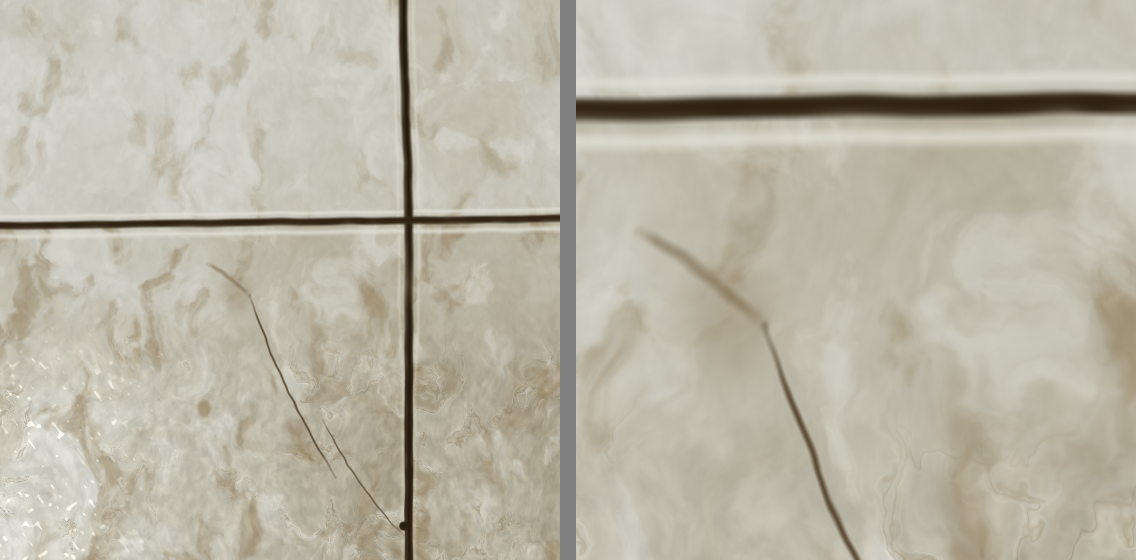
Left, the full canvas; right, a detail of the centre.
A three.js fragment shader for this texture:

```glsl
varying vec2 vUv;

float hash(vec2 p) {
  vec3 q = fract(vec3(p.xyx) * 0.1031);
  q += dot(q, q.yzx + 33.33);
  return fract((q.x + q.y) * q.z);
}

float noise(vec2 p) {
  vec2 i = floor(p), f = fract(p);
  f = f * f * (3.0 - 2.0 * f);
  return mix(mix(hash(i), hash(i + vec2(1.0, 0.0)), f.x),
             mix(hash(i + vec2(0.0, 1.0)), hash(i + 1.0), f.x), f.y);
}

float fbm(vec2 p) {
  float sum = 0.0, amp = 0.5;
  for (int i = 0; i < 5; i++) {
    sum += amp * noise(p);
    p = mat2(1.6, 1.2, -1.2, 1.6) * p + 7.3;
    amp *= 0.5;
  }
  return sum;
}

// Soft band of half width w around zero
float band(float d, float w, float blur) {
  return 1.0 - smoothstep(w - blur, w + blur, abs(d));
}

// Bowed hairline from a to b, tapering at both ends
float crack(vec2 p, vec2 a, vec2 b, float bow, float w) {
  vec2 dir = b - a;
  float h = clamp(dot(p - a, dir) / dot(dir, dir), 0.0, 1.0);
  vec2 side = normalize(vec2(-dir.y, dir.x));
  vec2 c = mix(a, b, h) + side * bow * 4.0 * h * (1.0 - h);
  float taper = smoothstep(0.0, 0.15, h) * (1.0 - smoothstep(0.8, 1.0, h));
  return (1.0 - smoothstep(0.0, w, length(p - c))) * (0.35 + 0.65 * taper);
}

void main() {
  vec2 p = vUv;
  vec3 pale = vec3(0.82, 0.82, 0.79);
  vec3 sand = vec3(0.75, 0.735, 0.675);
  vec3 tan_ = vec3(0.66, 0.625, 0.54);
  vec3 ochre = vec3(0.56, 0.48, 0.34);
  vec3 grout = vec3(0.17, 0.12, 0.06);

  // Slightly crooked joints and the tile they enclose
  float wobble = (noise(p * 24.0) - 0.5) * 0.0022;
  float dx = p.x - 0.730 + 0.010 * smoothstep(0.6, 1.0, p.y) + wobble;
  float dy = p.y - mix(0.597, 0.610, p.x) + wobble;
  vec2 seed = vec2(step(0.0, dx), step(0.0, dy)) * 17.0;
  float lower = 1.0 - step(0.0, dy);
  float focus = 1.0 - smoothstep(0.30, 0.47, p.y + 0.06 * (noise(p * 8.0) - 0.5));
  float blur = mix(0.0035, 0.0015, focus);

  // Stone tone: broad light, slanting shade and clouds
  vec2 warp = vec2(fbm(p * 9.0 + seed), fbm(p * 9.0 + seed + 31.0)) - 0.5;
  float clouds = fbm(p * vec2(9.0, 6.0) + warp * 1.5 + seed);
  float slant = p.x - 0.44 - 0.37 * p.y + warp.x * 0.08;
  float shade = smoothstep(-0.02, 0.04, slant) * (1.0 - smoothstep(0.27, 0.38, p.y));
  float tone = 0.22 + 0.5 * smoothstep(0.2, 0.95, p.x) + 0.3 * shade;
  tone += lower * (0.28 + 0.45 * smoothstep(0.2, 0.7, p.x));
  tone += (clouds - 0.48) * 1.7;
  vec3 col = mix(pale, sand, clamp(tone, 0.0, 1.0));
  col = mix(col, tan_, clamp(tone - 1.0, 0.0, 1.0));

  // Warm stains, drawn out vertically
  float stain = fbm(p * vec2(22.0, 13.0) + warp * 2.0 + seed + 53.0);
  col = mix(col, ochre, smoothstep(0.52, 0.78, stain) * mix(0.35, 0.55, lower));
  float milk = fbm(p * vec2(28.0, 18.0) + warp * 3.0 + seed + 11.0);
  col = mix(col, pale + 0.03, smoothstep(0.52, 0.75, milk) * 0.5);

  // Flaked relief in the sharp foreground
  vec2 q = p * vec2(17.0, 12.0) + warp * 4.0 + seed;
  float flake = fbm(q + 71.0);
  float patches = smoothstep(0.42, 0.6, fbm(p * 7.0 + seed + 91.0));
  float rim = band(flake - 0.54, 0.006, 0.014);
  col = mix(col, ochre, focus * patches * (0.55 * rim + 0.3 * smoothstep(0.56, 0.64, flake)));
  col += 0.07 * focus * patches * band(flake - 0.50, 0.006, 0.015);
  float grain = fbm(p * vec2(95.0, 70.0) + warp * 5.0) - 0.48;
  col += grain * mix(0.05, 0.16, focus);

  // Ochre pit and glints on the left
  float pit = length((p - vec2(0.368, 0.272) + warp * 0.035) * vec2(1.3, 0.9));
  col = mix(col, ochre, 0.6 * (1.0 - smoothstep(0.010, 0.022, pit)));
  float glint = noise(mat2(0.8, -0.6, 0.6, 0.8) * p * vec2(130.0, 80.0));
  float wet = focus * (1.0 - smoothstep(0.1, 0.36, p.x));
  col += wet * (0.03 + 0.16 * smoothstep(0.80, 0.95, glint));

  // Hairline cracks with a brown halo at the upper bend
  vec2 c = p + (vec2(noise(p * 60.0), noise(p * 60.0 + 9.0)) - 0.5) * 0.003;
  float halo = length((p - vec2(0.425, 0.478)) * vec2(1.0, 0.8));
  col = mix(col, ochre, 0.35 * (1.0 - smoothstep(0.0, 0.045, halo)));
  float bend = crack(c, vec2(0.371, 0.529), vec2(0.445, 0.473), 0.003, 0.006);
  float longCrack = crack(c, vec2(0.445, 0.473), vec2(0.599, 0.147), -0.010, 0.0034);
  float shortCrack = crack(c, vec2(0.577, 0.251), vec2(0.722, 0.043), -0.011, 0.0028);
  col = mix(col, ochre * 0.85, bend * 0.55);
  col = mix(col, vec3(0.30, 0.23, 0.14), max(longCrack * 0.85, shortCrack * 0.7));

  // Pale bevels beside the joints
  vec3 bevel = vec3(0.89, 0.88, 0.84);
  float edgeY = max(band(dy - 0.016, 0.003, 0.004), band(dy + 0.019, 0.004, 0.005));
  float edgeX = band(abs(dx) - mix(0.018, 0.011, focus), 0.002, 0.004);
  col = mix(col, bevel, max(edgeY * 0.75, edgeX * mix(0.5, 0.35, focus)));

  // Dark grout, worn paler just below the crossing
  float worn = band(p.y - 0.49, 0.03, 0.05);
  vec3 fill = mix(grout, vec3(0.35, 0.31, 0.24), 0.55 * noise(p * 45.0));
  float jointX = band(dx, mix(0.0075, 0.0072, focus), blur);
  col = mix(col, mix(fill, ochre * 0.8, worn * 0.55), jointX * 0.95);
  col = mix(col, grout * 0.8, band(dx - 0.001, 0.003, 0.003) * (1.0 - worn * 0.5));
  col = mix(col, fill, band(dy, 0.0065, blur) * 0.95);
  col = mix(col, grout, band(dy - 0.001, 0.003, 0.003) * 0.8);
  float chip = length(p - vec2(0.723, 0.062) + warp * 0.01);
  col = mix(col, grout, 1.0 - smoothstep(0.006, 0.010, chip));

  gl_FragColor = vec4(clamp(col, 0.0, 1.0), 1.0);
}
```
